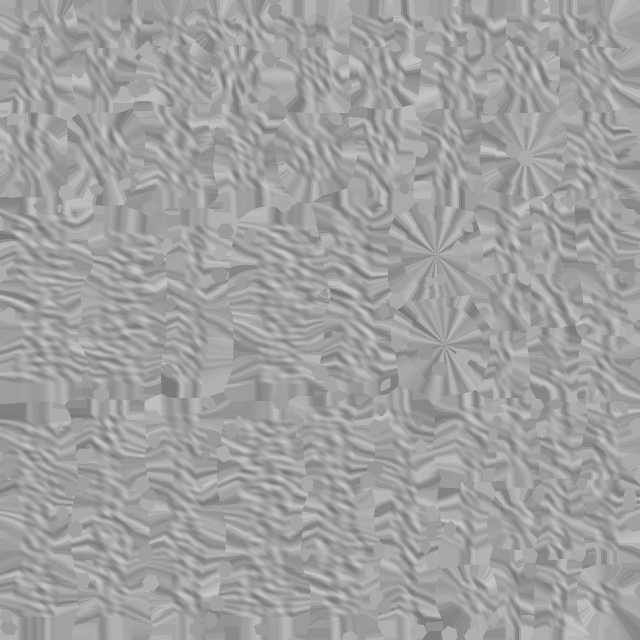
Write a WebGL 1 fragment shader that draws this texture map.

```glsl
precision highp float;
// Grey atlas of grainy islands whose border tones bleed outward as streaks, fans and facets.
uniform vec2 u_resolution;

const float MEAN_TONE = 0.628;
const float CONTRAST = 0.31;
const vec2 GRAIN_FREQ = vec2(66.0, 180.0);   // along and across the fibres
const float STRIP_ANGLE = -0.55;             // fibre direction in long strips
const float ROUND_ANGLE = -1.1;              // fibre direction in discs and blocks
const float BLEED_STEPS = 320.0;             // border samples per canvas width
const float FACET_FREQ = 36.0;
const float FACET_SHARE = 0.25;
const float FACET_RADIUS = 0.012;
const float FAN_BEND = 0.5;

// Nearest island found so far: distance, source point and fibre angle
float nearest;
vec2 source;
float fibreAngle;

float hash(vec2 p) {
  vec3 q = fract(p.xyx * 0.1031);
  q += dot(q, q.yzx + 33.33);
  return fract((q.x + q.y) * q.z);
}

float noise(vec2 p) {
  vec2 i = floor(p), f = fract(p);
  f = f * f * (3.0 - 2.0 * f);
  return mix(mix(hash(i), hash(i + vec2(1.0, 0.0)), f.x),
             mix(hash(i + vec2(0.0, 1.0)), hash(i + 1.0), f.x), f.y);
}

mat2 rotation(float a) {
  return mat2(cos(a), -sin(a), sin(a), cos(a));
}

// Short straight fibres; the difference of two taps removes broad blotches
float grain(vec2 p, float angle) {
  vec2 q = rotation(angle) * p * GRAIN_FREQ + 300.0;
  q.y += 0.35 * sin(q.x * 0.7);
  return 0.5 + 0.62 * (noise(q) - noise(q + vec2(0.4, 1.6)));
}

// Closest point on a wavy-edged strip; bent rays make fans beside it
vec2 closestOnStrip(inout vec2 v, vec2 halfSize, float phase) {
  halfSize.x *= 1.0 + 0.2 * sin(v.y * 30.0 + phase) + 0.12 * sin(v.y * 83.0 + phase * 2.0);
  float over = max(abs(v.x) - halfSize.x, 0.0);
  v.y += over * FAN_BEND * sin(v.y * 45.0 + phase);
  return clamp(v, -halfSize, halfSize);
}

// Closest point on a disc, or on its rim if hollow
vec2 closestOnDisc(vec2 v, float radius, bool hollow) {
  float r = max(length(v), 0.0001);
  return v / r * clamp(r, hollow ? radius * 0.93 : 0.0, radius);
}

// Jittered grid of islands in a rectangle; roundness sets the share of discs
void islands(vec2 p, vec2 lo, vec2 hi, vec2 cells, float roundness) {
  if (length(p - clamp(p, lo, hi)) > nearest) return;
  vec2 size = (hi - lo) / cells;
  vec2 home = clamp(floor((p - lo) / size), vec2(0.0), cells - 1.0);
  for (int j = -1; j <= 1; j++) {
    for (int i = -1; i <= 1; i++) {
      vec2 id = home + vec2(float(i), float(j));
      if (any(lessThan(id, vec2(0.0))) || any(greaterThanEqual(id, cells))) continue;
      vec2 seed = id + floor(lo * 97.0) * 3.0 + 5.0;
      float h1 = hash(seed), h2 = hash(seed + 41.3), h3 = hash(seed + 87.7);
      vec2 center = lo + size * (id + 0.5 + 0.16 * (vec2(h2, h3) - 0.5) * vec2(1.0, 0.5));
      mat2 turn = rotation((h3 - 0.5) * 0.16);
      vec2 v = turn * (p - center);
      vec2 q;
      if (h1 < roundness * 0.5) {
        q = closestOnDisc(v, min(size.x, size.y) * mix(0.4, 0.47, h2), h3 < roundness * 0.35);
      } else {
        q = closestOnStrip(v, size * vec2(mix(0.17, 0.36, h2), mix(0.4, 0.47, h3)), h1 * 6.3);
      }
      float d = length(v - q);
      if (d < nearest) {
        nearest = d;
        source = center + q * turn;
        fibreAngle = mix(STRIP_ANGLE, ROUND_ANGLE, min(roundness * 1.4, 1.0)) + (h2 - 0.5) * 0.4;
      }
    }
  }
}

// Small flat cellular chips in the gaps: x = distance to the seed, y = tone
vec2 facet(vec2 p) {
  vec2 g = p * FACET_FREQ, best = vec2(10.0, 0.5);
  for (int j = -1; j <= 1; j++) {
    for (int i = -1; i <= 1; i++) {
      vec2 id = floor(g) + vec2(float(i), float(j)) + 60.0;
      float h = hash(id + 53.9);
      if (hash(id + 9.1) > FACET_SHARE) continue;
      vec2 v = g - id + 60.0 - vec2(hash(id), hash(id + 31.7));
      v = abs(rotation(h * 6.3) * v);
      float d = max(v.x * 0.87 + v.y * 0.5, v.y) / FACET_FREQ;
      if (d < best.x) best = vec2(d, mix(0.38, 0.7, h));
    }
  }
  return best;
}

float tone(vec2 p) {
  nearest = 10.0;
  islands(p, vec2(0.0, 0.01), vec2(0.70, 0.37), vec2(6.0, 1.0), 0.0);
  islands(p, vec2(0.70, 0.01), vec2(0.98, 0.37), vec2(4.0, 3.0), 0.4);
  islands(p, vec2(0.0, 0.38), vec2(0.62, 0.68), vec2(5.0, 1.0), 0.0);
  islands(p, vec2(0.62, 0.38), vec2(0.755, 0.68), vec2(1.0, 2.0), 3.0);
  islands(p, vec2(0.755, 0.38), vec2(0.98, 0.68), vec2(3.0, 3.0), 0.4);
  islands(p, vec2(0.0, 0.69), vec2(0.98, 0.83), vec2(9.0, 1.0), 0.6);
  islands(p, vec2(0.0, 0.835), vec2(0.98, 0.925), vec2(9.0, 1.0), 0.7);
  islands(p, vec2(0.0, 0.93), vec2(0.98, 0.98), vec2(16.0, 1.0), 0.5);
  vec2 chip = facet(p);
  if (nearest > 0.0005) source = floor(source * BLEED_STEPS + 0.5) / BLEED_STEPS;
  float value = chip.x < min(nearest, FACET_RADIUS) ? chip.y : grain(source, fibreAngle);
  return MEAN_TONE + CONTRAST * (value - 0.5);
}

void main() {
  // Four samples smooth the seams
  float sum = 0.0;
  for (int k = 0; k < 4; k++) {
    vec2 offset = vec2(mod(float(k), 2.0), floor(float(k) * 0.5)) * 0.5 - 0.25;
    sum += tone((gl_FragCoord.xy + offset) / u_resolution);
  }
  gl_FragColor = vec4(vec3(sum * 0.25), 1.0);
}
```
